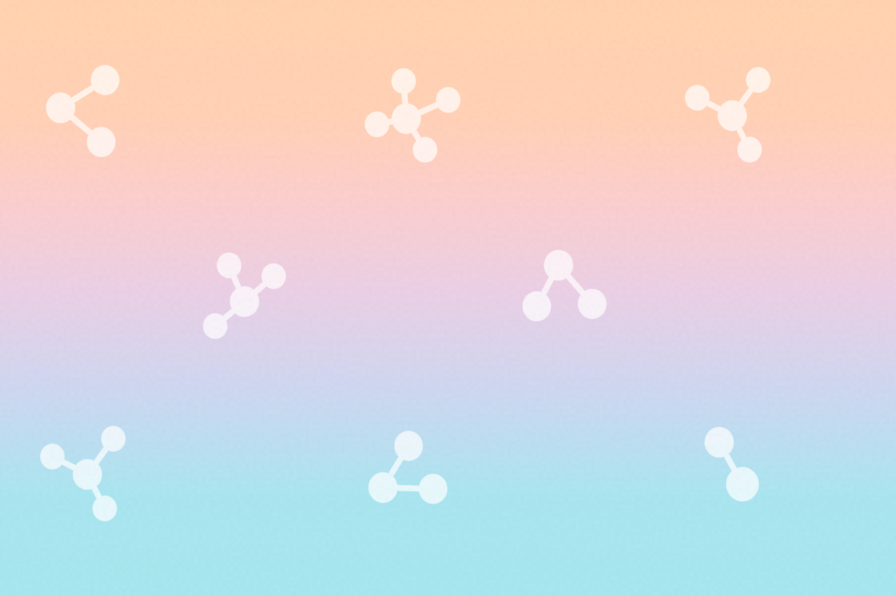
A WebGL 1 fragment shader for this pattern:

```glsl
precision highp float;
// Pale molecules in three staggered rows over a soft sunset-to-sea gradient.
// Each grid cell picks a kind: a hub with one to four bonds, drawn with
// distance functions and blended as translucent white; faint grain on top.

uniform vec2 u_resolution;

// Lengths are in canvas heights, measured from the canvas centre.
#define FIRST_CELL vec2(-0.607, 0.307)
#define PITCH vec2(0.541, 0.301)
#define HUB_RADIUS 0.0245
#define BOND_HALF_WIDTH 0.0050
#define ATOM_STRETCH 1.05
#define OPACITY 0.70
#define GRAIN_SCALE 150.0
#define GRAIN_AMOUNT 0.012

vec2 hashGradient(vec2 cell) {
  float h = fract(sin(dot(cell, vec2(127.1, 311.7))) * 43758.5);
  return vec2(cos(6.2832 * h), sin(6.2832 * h));
}

float gradientNoise(vec2 p) {
  vec2 i = floor(p), f = fract(p);
  vec2 u = f * f * (3.0 - 2.0 * f);
  vec2 e = vec2(0.0, 1.0);
  float low = mix(dot(hashGradient(i), f),
                  dot(hashGradient(i + e.yx), f - e.yx), u.x);
  float high = mix(dot(hashGradient(i + e.xy), f - e.xy),
                   dot(hashGradient(i + e.yy), f - e.yy), u.x);
  return mix(low, high, u.y);
}

float ramp(float a, float b, float t) {
  return clamp((t - a) / (b - a), 0.0, 1.0);
}

// Vertical gradient, t runs from the top (0) to the bottom (1)
vec3 skyColor(float t) {
  vec3 c = mix(vec3(1.0, 0.823, 0.685), vec3(1.0, 0.815, 0.71), ramp(0.0, 0.2, t));
  c = mix(c, vec3(0.985, 0.805, 0.80), ramp(0.2, 0.33, t));
  c = mix(c, vec3(0.915, 0.81, 0.895), ramp(0.33, 0.49, t));
  c = mix(c, vec3(0.80, 0.84, 0.94), ramp(0.49, 0.66, t));
  c = mix(c, vec3(0.665, 0.895, 0.935), ramp(0.66, 0.83, t));
  return mix(c, vec3(0.65, 0.90, 0.93), ramp(0.83, 1.0, t));
}

// Hub offset, bond angles in degrees and bond lengths (0 = no bond)
void moleculeKind(float id, out vec2 hub, out vec4 angles, out vec4 lengths) {
  // Three-armed kind, shared by two cells
  hub = vec2(0.002, -0.001);
  angles = vec4(54.0, 153.0, -63.0, 0.0);
  lengths = vec4(0.074, 0.066, 0.064, 0.0);
  if (id < 0.5) {         // wedge opening right
    hub = vec2(-0.043, 0.012);
    angles = vec4(32.0, -40.0, 0.0, 0.0);
    lengths = vec4(0.088, 0.089, 0.0, 0.0);
  } else if (id < 1.5) {  // four arms
    hub = vec2(-0.004, -0.006);
    angles = vec4(94.0, 24.0, 191.0, -59.0);
    lengths = vec4(0.063, 0.077, 0.050, 0.061);
  } else if (id > 2.5 && id < 3.5) {  // fork with a tail
    hub = vec2(-0.005, -0.012);
    angles = vec4(113.0, 41.0, 220.0, 0.0);
    lengths = vec4(0.066, 0.065, 0.064, 0.0);
  } else if (id > 3.5 && id < 4.5) {  // wedge opening down
    hub = vec2(-0.019, 0.049);
    angles = vec4(-118.0, -49.0, 0.0, 0.0);
    lengths = vec4(0.078, 0.086, 0.0, 0.0);
  } else if (id > 6.5 && id < 7.5) {  // narrow wedge
    hub = vec2(-0.043, -0.023);
    angles = vec4(58.5, -1.5, 0.0, 0.0);
    lengths = vec4(0.082, 0.084, 0.0, 0.0);
  } else if (id > 7.5) {  // pair
    hub = vec2(-0.020, 0.053);
    angles = vec4(-61.0, 0.0, 0.0, 0.0);
    lengths = vec4(0.0805, 0.0, 0.0, 0.0);
  }
}

float atomDistance(vec2 p, float radius) {
  return length(p / vec2(1.0, ATOM_STRETCH)) - radius;
}

float bondDistance(vec2 p, vec2 tip) {
  float along = clamp(dot(p, tip) / dot(tip, tip), 0.0, 1.0);
  return length(p - tip * along) - BOND_HALF_WIDTH;
}

float moleculeDistance(vec2 p, float id) {
  vec2 hub;
  vec4 angles, lengths;
  moleculeKind(id, hub, angles, lengths);
  p -= hub;
  float bonds = dot(step(vec4(0.001), lengths), vec4(1.0));
  float tipRadius = max(0.0205, 0.031 - 0.0035 * bonds);
  float d = atomDistance(p, HUB_RADIUS);
  for (int i = 0; i < 4; i++) {
    if (lengths[i] > 0.0) {
      float a = radians(angles[i]);
      vec2 tip = lengths[i] * vec2(cos(a), sin(a));
      d = min(d, min(bondDistance(p, tip), atomDistance(p - tip, tipRadius)));
    }
  }
  return d;
}

void main() {
  vec2 p = (gl_FragCoord.xy - 0.5 * u_resolution) / u_resolution.y;
  float pixel = 1.0 / u_resolution.y;

  // Nearest cell; the middle row is shifted by half a pitch and has one less
  float row = clamp(floor((FIRST_CELL.y - p.y) / PITCH.y + 0.5), 0.0, 2.0);
  float odd = mod(row, 2.0);
  float startX = FIRST_CELL.x + 0.5 * odd * PITCH.x;
  float col = clamp(floor((p.x - startX) / PITCH.x + 0.5), 0.0, 2.0 - odd);
  vec2 center = vec2(startX + col * PITCH.x, FIRST_CELL.y - row * PITCH.y);

  float d = moleculeDistance(p - center, row * 3.0 + col);
  float cover = 1.0 - smoothstep(-pixel, pixel, d);
  vec3 color = mix(skyColor(0.5 - p.y), vec3(1.0), OPACITY * cover);
  color += GRAIN_AMOUNT * gradientNoise(p * GRAIN_SCALE);
  gl_FragColor = vec4(color, 1.0);
}
```
